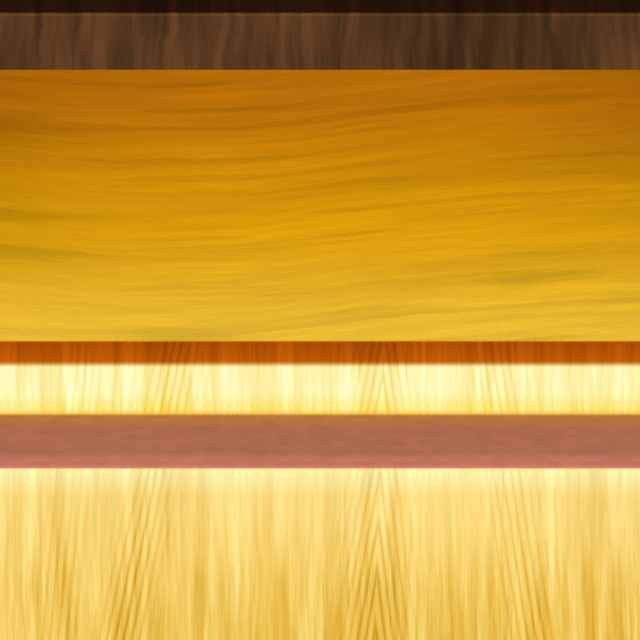
A Shadertoy shader for this texture:

```glsl
// Backlit wooden shelves: horizontal boards, a hidden warm lamp and grained back panels.

float hash(vec2 p) {
    return fract(sin(dot(p, vec2(127.1, 311.7))) * 43758.5453);
}

float noise(vec2 p) {
    vec2 cell = floor(p), f = fract(p);
    f = f * f * (3.0 - 2.0 * f);
    float low = mix(hash(cell), hash(cell + vec2(1.0, 0.0)), f.x);
    float high = mix(hash(cell + vec2(0.0, 1.0)), hash(cell + vec2(1.0, 1.0)), f.x);
    return mix(low, high, f.y);
}

// Layered noise, centred on zero.
float fbm(vec2 p) {
    float sum = 0.0, weight = 0.5;
    for (int i = 0; i < 4; i++) {
        sum += weight * (noise(p) - 0.5);
        p = p * 2.03 + 17.3;
        weight *= 0.55;
    }
    return sum;
}

// Soft step upward across an edge.
float edge(float y, float height, float softness) {
    return smoothstep(height - softness, height + softness, y);
}

// Thin bright or dark line along a board edge.
float seam(float y, float height, float width) {
    float d = (y - height) / width;
    return exp(-d * d);
}

// Slanted or arched growth rings around a vertical axis.
float rings(vec2 p, float axis, float lean, float spread, float arch) {
    float dx = p.x - axis - lean * (p.y - 0.13);
    float across = mix(dx, abs(dx), arch) + arch * 0.16 * p.y;
    float wobble = 3.0 * fbm(vec2(p.x * 22.0, p.y * 7.0));
    float line = pow(0.5 + 0.5 * sin(across * 500.0 + wobble), 2.0);
    return line * exp(-dx * dx / (spread * spread));
}

// Upright grain of the lit back panel; larger means darker.
float uprightGrain(vec2 p) {
    float bend = 0.012 * fbm(vec2(p.x * 6.0, p.y * 4.0));
    float x = p.x + bend;
    float grain = 0.9 * fbm(vec2(x * 65.0, p.y * 4.0));
    grain += 0.6 * fbm(vec2(x * 190.0, p.y * 11.0));
    grain += 0.5 * rings(p, 0.215, 0.20, 0.035, 0.0);
    grain += 0.5 * rings(p, 0.590, 0.03, 0.045, 1.0);
    grain += 0.4 * rings(p, 0.815, -0.15, 0.040, 0.0);
    grain += 0.3 * rings(p, 0.100, 0.10, 0.030, 0.0);
    return grain;
}

vec3 darkTrim(vec2 p) {
    float grain = fbm(vec2(p.x * 75.0 + 2.0 * fbm(p * 9.0), p.y * 8.0));
    vec3 board = vec3(0.35, 0.225, 0.125) * (1.0 + 0.65 * grain);
    board *= 1.0 - 0.18 * smoothstep(0.45, 0.75, p.x) * (1.0 - smoothstep(0.85, 1.0, p.x));
    vec3 recess = vec3(0.15, 0.075, 0.035) * (1.0 + 0.6 * grain);
    vec3 col = mix(board, recess, edge(p.y, 0.980, 0.002));
    return col + 0.04 * seam(p.y, 0.977, 0.002);
}

vec3 amberBoard(vec2 p) {
    float t = (p.y - 0.466) / 0.425;
    vec3 col = mix(vec3(0.925, 0.735, 0.20), vec3(0.84, 0.60, 0.035), smoothstep(0.0, 0.48, t));
    col = mix(col, vec3(0.72, 0.43, 0.03), smoothstep(0.40, 0.95, t));
    float sag = p.y + 0.025 * sin(p.x * 4.0 + 0.6) + 0.015 * fbm(p * 5.0);
    float broad = fbm(vec2(p.x * 2.5, sag * 38.0));
    float fine = fbm(vec2(p.x * 9.0, sag * 170.0));
    float streak = smoothstep(0.68, 0.90, noise(vec2(p.x * 3.5, sag * 75.0)));
    col *= 1.0 + 0.13 * broad + 0.10 * fine - 0.06 * streak;
    col *= 1.0 + 0.025 * (hash(floor(p * 512.0)) - 0.5);
    col *= 1.0 - 0.10 * pow(abs(2.0 * p.x - 1.0), 3.0) * t;
    col = mix(col, vec3(0.66, 0.40, 0.05), 0.5 * seam(p.y, 0.466, 0.002));
    return col;
}

vec3 lampStrip(vec2 p) {
    float grain = uprightGrain(p);
    float t = clamp((p.y - 0.352) / 0.079, 0.0, 1.0);
    vec3 lit = mix(vec3(1.0, 0.91, 0.49), vec3(1.0, 0.965, 0.69), smoothstep(0.0, 0.5, t));
    lit -= grain * vec3(0.06, 0.18, 0.42);
    lit = mix(lit, vec3(0.93, 0.72, 0.22), 0.7 * seam(p.y, 0.352, 0.005));
    vec3 shade = mix(vec3(0.75, 0.35, 0.02), vec3(0.69, 0.31, 0.02), edge(p.y, 0.450, 0.014));
    shade *= 1.0 - 0.28 * grain;
    return mix(lit, shade, edge(p.y, 0.431, 0.006));
}

vec3 mauveLedge(vec2 p) {
    vec3 col = mix(vec3(0.75, 0.45, 0.37), vec3(0.68, 0.415, 0.31), edge(p.y, 0.288, 0.006));
    col = mix(col, vec3(0.73, 0.46, 0.24), smoothstep(0.325, 0.352, p.y));
    col *= 1.0 + 0.10 * fbm(p * vec2(45.0, 120.0));
    return col + vec3(0.12, 0.09, 0.02) * seam(p.y, 0.268, 0.004);
}

vec3 lowerPanel(vec2 p) {
    vec3 col = mix(vec3(0.94, 0.78, 0.35), vec3(0.985, 0.86, 0.49), smoothstep(0.0, 0.22, p.y));
    col = mix(col, vec3(1.0, 0.94, 0.66), smoothstep(0.215, 0.268, p.y));
    col += 0.06 * fbm(vec2(p.x * 9.0, p.y * 2.0));
    float depth = mix(1.0, 0.55, smoothstep(0.05, 0.26, p.y));
    return col - uprightGrain(p) * depth * vec3(0.17, 0.28, 0.40);
}

void mainImage(out vec4 fragColor, in vec2 fragCoord) {
    vec2 p = fragCoord / iResolution.xy;

    // Stack the boards from bottom to top.
    vec3 col = lowerPanel(p);
    col = mix(col, mauveLedge(p), edge(p.y, 0.268, 0.002));
    col = mix(col, lampStrip(p), edge(p.y, 0.352, 0.0025));
    col = mix(col, amberBoard(p), edge(p.y, 0.466, 0.0015));
    col = mix(col, darkTrim(p), edge(p.y, 0.891, 0.0015));

    fragColor = vec4(clamp(col, 0.0, 1.0), 1.0);
}
```
